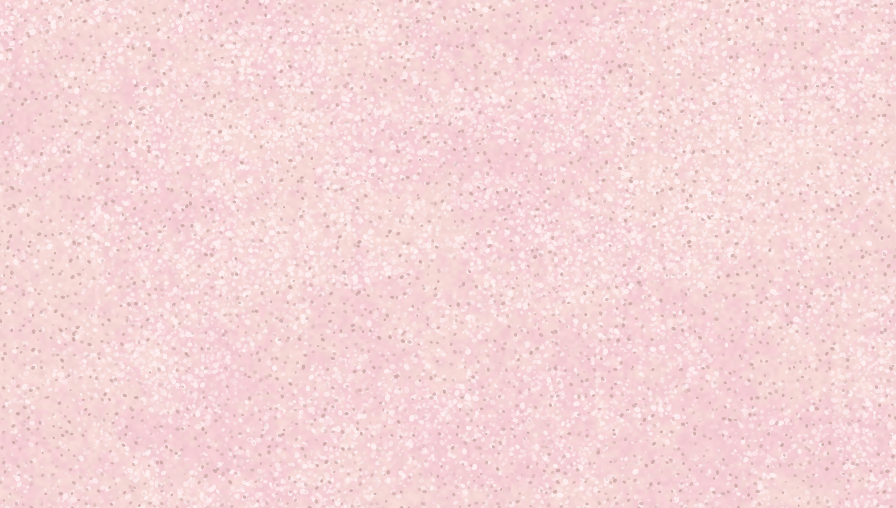
A WebGL 2 fragment shader for this texture:

```glsl
#version 300 es
precision highp float;
// Pale pink glitter: clustered white flakes and sparse brown specks on a mottled rose ground.

uniform vec2 u_resolution;
out vec4 outColor;

// Colours
const vec3 ROSE = vec3(0.960, 0.800, 0.832);
const vec3 PEACH = vec3(0.966, 0.852, 0.838);
const vec3 FLAKE = vec3(1.000, 0.955, 0.960);
const vec3 SPECK = vec3(0.790, 0.650, 0.640);

// Grains per canvas height
const float LARGE_FLAKES = 82.0;
const float SMALL_FLAKES = 118.0;
const float SPECKS = 54.0;

// Chance of a grain per cell, from sparse to dense areas
const vec2 LARGE_CHANCE = vec2(0.04, 0.72);
const vec2 SMALL_CHANCE = vec2(0.12, 0.75);
const vec2 SPECK_CHANCE = vec2(0.75, 0.40);

// Smallest and largest radius, in cells
const vec2 LARGE_RADIUS = vec2(0.24, 0.56);
const vec2 SMALL_RADIUS = vec2(0.28, 0.58);
const vec2 SPECK_RADIUS = vec2(0.13, 0.25);

const float EDGE = 0.0022;          // soft edge, in canvas heights
const float TILT = 0.25;            // slant of the clusters
const float GRAIN_STRENGTH = 0.035; // fine brightness variation

float hash(vec2 p) {
  return fract(sin(dot(p, vec2(127.1, 311.7))) * 43758.5453);
}

float valueNoise(vec2 p) {
  vec2 cell = floor(p);
  vec2 f = fract(p);
  f = f * f * (3.0 - 2.0 * f);
  float bottom = mix(hash(cell), hash(cell + vec2(1, 0)), f.x);
  float top = mix(hash(cell + vec2(0, 1)), hash(cell + vec2(1, 1)), f.x);
  return mix(bottom, top, f.y);
}

// How crowded the white flakes are, 0 to 1
float clusterDensity(vec2 p) {
  vec2 q = vec2(p.x, p.y - TILT * p.x);
  float n = 0.28 * valueNoise(q * vec2(4.0, 6.0) + 3.7)
          + 0.36 * valueNoise(q * vec2(13.0, 17.0) + 11.3)
          + 0.36 * valueNoise(q * vec2(30.0, 36.0) + 27.1);
  return smoothstep(0.28, 0.74, n);
}

// Opacity of scattered soft grains, one candidate per jittered cell
float scatter(vec2 p, float count, vec2 chance, vec2 radius, float minAlpha, float seed) {
  vec2 q = p * count;
  vec2 home = floor(q);
  float edge = max(EDGE, 1.0 / u_resolution.y) * count * 0.5;
  float cover = 0.0;
  for (int y = -1; y <= 1; y++) {
    for (int x = -1; x <= 1; x++) {
      vec2 cell = home + vec2(x, y);
      vec2 id = cell + seed;
      float present = step(hash(id), mix(chance.x, chance.y, clusterDensity(cell / count)));
      vec2 centre = cell + vec2(hash(id + 17.3), hash(id + 41.9));
      vec2 d = q - centre;

      // Rotated, slightly stretched grain
      float angle = 6.2832 * hash(id + 63.1);
      vec2 axis = vec2(cos(angle), sin(angle));
      d = vec2(dot(d, axis), 1.3 * dot(d, vec2(-axis.y, axis.x)));

      float size = mix(radius.x, radius.y, hash(id + 85.7));
      float disc = 1.0 - smoothstep(size - edge, size + edge, length(d));
      cover = max(cover, present * disc * mix(minAlpha, 1.0, hash(id + 97.2)));
    }
  }
  return cover;
}

void main() {
  vec2 p = gl_FragCoord.xy / u_resolution.y;

  // Mottled ground
  float tint = 0.35 * valueNoise(p * 7.0 + 51.0)
             + 0.30 * valueNoise(p * 38.0 + 73.0)
             + 0.35 * valueNoise(p * 95.0 + 19.0);
  vec3 color = mix(ROSE, PEACH, smoothstep(0.25, 0.75, tint));
  color += GRAIN_STRENGTH * (valueNoise(p * 125.0 + 87.0) - 0.5);

  // White flakes
  float large = scatter(p, LARGE_FLAKES, LARGE_CHANCE, LARGE_RADIUS, 0.30, 5.0);
  float small = scatter(p, SMALL_FLAKES, SMALL_CHANCE, SMALL_RADIUS, 0.10, 133.0);
  color = mix(color, FLAKE, 0.65 * small);
  color = mix(color, FLAKE, 0.85 * large);

  // Brown specks
  float speck = scatter(p, SPECKS, SPECK_CHANCE, SPECK_RADIUS, 0.25, 271.0);
  color = mix(color, SPECK, 0.85 * speck);

  outColor = vec4(clamp(color, 0.0, 1.0), 1.0);
}
```
